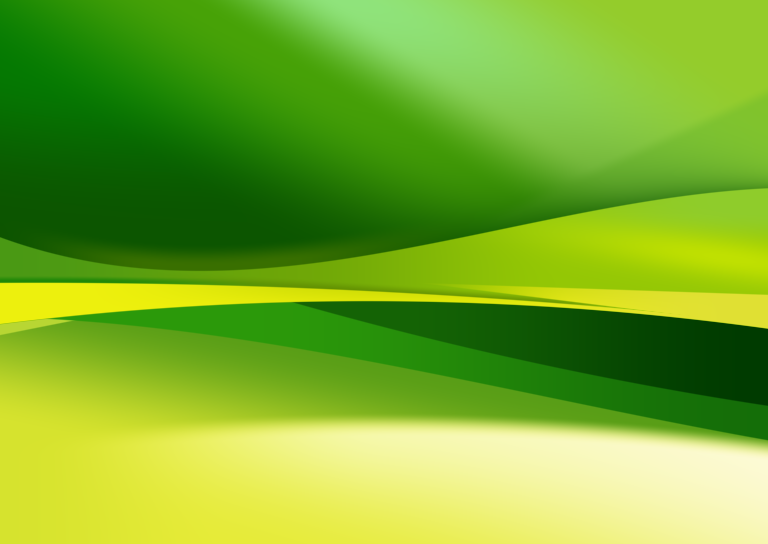
This background is drawn by a WebGL 1 fragment shader. Its source:

```glsl
precision highp float;
// Smooth green and yellow sheets that sweep across the canvas and cross near
// the middle. Each sheet is bounded by a polynomial curve over x, filled with
// soft gradients, and painted from back to front.

uniform vec2 u_resolution;

// Antialiased step: 1 where the signed height is positive.
float above(float height) {
  float pixel = 0.9 / u_resolution.y;
  return smoothstep(-pixel, pixel, height);
}

// Falling ramp: 1 below lo, 0 above hi.
float fade(float lo, float hi, float value) {
  return 1.0 - smoothstep(lo, hi, value);
}

float spot(vec2 p, vec2 center, vec2 size) {
  vec2 d = (p - center) / size;
  return exp(-dot(d, d));
}

// Boundary curves, as heights over x.
float panelEdge(float x) {
  return 0.564 + x * (-0.518 + x * (1.24 - 0.632 * x));
}
float bandTop(float x) {
  return 0.480 + x * (0.008 - 0.082 * x);
}
float bandBottom(float x) {
  return 0.404 + x * (0.178 - 0.186 * x);
}
float ribbonTop(float x) {
  return 0.619 + x * (0.151 * x - 0.516);
}
float ribbonBottom(float x) {
  float a = x - 0.104;
  return 0.410 - 0.204 * a + a * (x - 0.521) * (0.17 * x - 0.255);
}

// Lime sheet behind the crossing, with a yellow glow at the right.
vec3 middleSheet(vec2 p) {
  vec3 color = mix(vec3(0.29, 0.60, 0.08), vec3(0.43, 0.65, 0.03),
                   smoothstep(0.0, 0.4, p.x));
  color = mix(color, vec3(0.58, 0.78, 0.02), smoothstep(0.35, 0.75, p.x));
  float upper = smoothstep(0.53, 0.61, p.y) * smoothstep(0.6, 0.95, p.x);
  color = mix(color, vec3(0.56, 0.80, 0.17), upper);
  vec2 tilted = vec2(p.x, p.y + 0.2 * (p.x - 0.95));
  color = mix(color, vec3(0.77, 0.89, 0.0),
              0.9 * spot(tilted, vec2(0.95, 0.525), vec2(0.22, 0.04)));
  // Olive fold above the yellow band.
  float fold = 0.49 - 0.085 * (p.x - 0.3);
  float olive = fade(-0.012, 0.006, p.y - fold)
              * smoothstep(0.15, 0.45, p.x) * fade(0.7, 0.85, p.x);
  color = mix(color, vec3(0.36, 0.53, 0.0), 0.75 * olive);
  // Green line along the left end of the band.
  float line = fade(0.003, 0.014, p.y - bandTop(p.x)) * fade(0.1, 0.4, p.x);
  return mix(color, vec3(0.12, 0.53, 0.03), line);
}

// Large upper panel: dark at the left, with a pale diagonal beam.
vec3 upperPanel(vec2 p) {
  float depth = p.y - panelEdge(p.x);
  float beam = p.x - 0.378 - 1.123 * (1.0 - p.y);
  vec3 color = mix(vec3(0.04, 0.34, 0.0), vec3(0.01, 0.51, 0.01),
                   smoothstep(0.58, 0.87, p.y));
  color = mix(color, vec3(0.29, 0.65, 0.03), smoothstep(-0.52, -0.14, beam));
  vec3 pale = mix(vec3(0.54, 0.80, 0.28), vec3(0.57, 0.90, 0.49),
                  smoothstep(0.7, 1.0, p.y));
  color = mix(color, pale, smoothstep(-0.13, 0.06, beam));
  color = mix(color, vec3(0.58, 0.80, 0.17), smoothstep(0.08, 0.42, beam));
  // Faint crease at the right.
  float crease = p.y - 0.66 - 0.645 * (p.x - 0.729);
  color = mix(color, vec3(0.43, 0.73, 0.17),
              0.5 * fade(-0.02, 0.01, crease) * smoothstep(0.55, 0.75, p.x));
  // Shadow along the lower edge, then its olive rim.
  float shadow = exp(-max(depth, 0.0) / mix(0.2, 0.022, p.x));
  color = mix(color, vec3(0.05, 0.33, 0.0), shadow * mix(1.0, 0.45, p.x * p.x));
  float rim = fade(0.01, 0.05, depth) * fade(0.35, 0.65, p.x)
            * smoothstep(0.0, 0.2, p.x);
  return mix(color, vec3(0.28, 0.47, 0.0), 0.75 * rim);
}

// Bottom sheet: green into yellow, with a cream arc of light.
vec3 lowerSheet(vec2 p) {
  vec3 color = mix(vec3(0.35, 0.62, 0.09), vec3(0.84, 0.89, 0.18),
                   fade(0.22, 0.48, p.y + 0.3 * p.x));
  float depth = 0.228 - 0.18 * (p.x - 0.5) * (p.x - 0.5) - p.y;
  float lit = smoothstep(-0.014, 0.032, depth);
  color = mix(color, vec3(0.90, 0.92, 0.21), lit * smoothstep(0.0, 0.3, p.x));
  float fall = max(depth, 0.0) / (0.1 + 0.25 * p.x * p.x);
  vec3 cream = mix(vec3(0.94, 0.97, 0.54), vec3(0.99, 0.98, 0.84), p.x);
  return mix(color, cream, lit * exp(-fall * fall) * smoothstep(0.05, 0.5, p.x));
}

void main() {
  vec2 p = gl_FragCoord.xy / u_resolution;
  vec3 color = mix(middleSheet(p), upperPanel(p), above(p.y - panelEdge(p.x)));

  // Lower sheet, left sliver, green ribbon and dark swath.
  vec3 lower = lowerSheet(p);
  lower = mix(lower, vec3(0.72, 0.84, 0.20), above(p.y - 0.384 - 0.28 * p.x));
  vec3 ribbon = mix(vec3(0.17, 0.60, 0.04), vec3(0.08, 0.43, 0.03),
                    smoothstep(0.3, 1.0, p.x));
  lower = mix(lower, ribbon, above(p.y - ribbonBottom(p.x)));
  vec3 swath = mix(vec3(0.08, 0.39, 0.02), vec3(0.0, 0.23, 0.0),
                   smoothstep(0.5, 1.0, p.x));
  lower = mix(lower, swath, above(p.y - ribbonTop(p.x)));
  color = mix(color, lower, above(bandBottom(p.x) - p.y));

  // Yellow band tapering to the right, and the wedge opening beyond it.
  float band = above(bandTop(p.x) - p.y) * above(p.y - bandBottom(p.x));
  vec3 yellow = mix(vec3(0.93, 0.94, 0.05), vec3(0.80, 0.86, 0.02),
                    smoothstep(0.42, 0.48, p.y) * smoothstep(0.1, 0.5, p.x));
  yellow = mix(yellow, vec3(0.88, 0.88, 0.20), smoothstep(0.6, 0.95, p.x));
  float wedge = above(0.474 - 0.048 * (p.x - 0.667) - p.y)
              * above(p.y - 0.459 + 0.175 * (p.x - 0.667));
  color = mix(color, yellow, max(band, wedge * smoothstep(0.52, 0.75, p.x)));
  gl_FragColor = vec4(color, 1.0);
}
```
